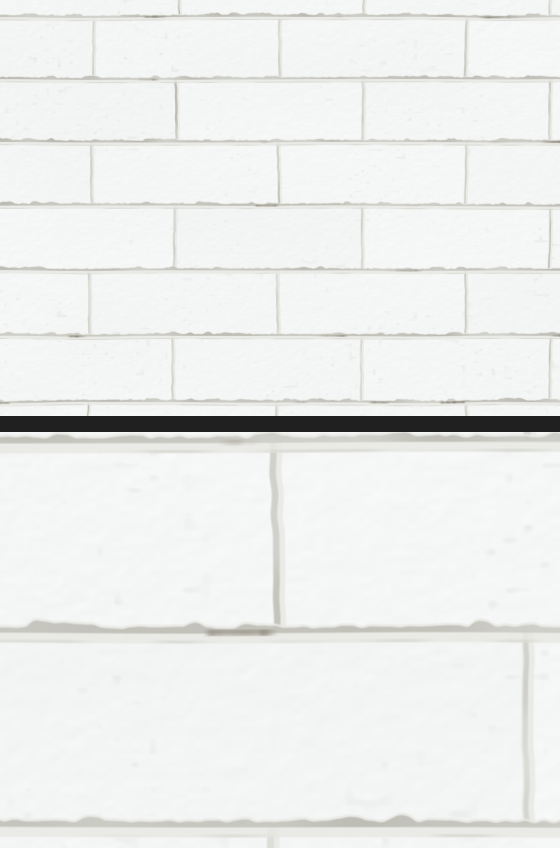
Top, the full canvas; bottom, a detail of the centre.
Write a Shadertoy shader that draws this texture.

```glsl
#define ROW_HEIGHT 0.1485
#define ROW_GROWTH 0.000975
#define FIRST_JOINT 0.0404
#define BRICK_LENGTH 0.4474
#define LENGTH_GROWTH 0.0012
#define EVEN_ORIGIN 1.121
#define ODD_SHIFT 0.202
#define PAINT vec3(0.957, 0.964, 0.963)
#define MORTAR vec3(0.91, 0.91, 0.89)
#define SHADOW vec3(0.73, 0.73, 0.70)
#define STAIN vec3(0.55, 0.52, 0.47)
#define RELIEF 0.035

float hash(vec2 p) {
    vec3 q = fract(p.xyx * 0.1031);
    q += dot(q, q.yzx + 33.33);
    return fract((q.x + q.y) * q.z);
}

float noise(vec2 p) {
    vec2 i = floor(p), f = fract(p);
    f = f * f * (3.0 - 2.0 * f);
    return mix(mix(hash(i), hash(i + vec2(1, 0)), f.x),
               mix(hash(i + vec2(0, 1)), hash(i + vec2(1, 1)), f.x), f.y);
}

// Height of the painted surface
float plaster(vec2 p) {
    return 0.5 * noise(p * vec2(65, 90)) + 0.3 * noise(p * vec2(140, 190) + 7.0)
         + 0.2 * noise(p * vec2(25, 45) + 19.0);
}

// Soft-edged strip between lo and hi
float band(float x, float lo, float hi, float soft) {
    return smoothstep(lo - soft, lo + soft, x) * (1.0 - smoothstep(hi - soft, hi + soft, x));
}

void mainImage(out vec4 fragColor, in vec2 fragCoord) {
    vec2 p = fragCoord / iResolution.y;
    float soft = max(0.7 / iResolution.y, 0.0011);

    // Courses grow slightly taller towards the bottom
    float depth = 1.0 - p.y - FIRST_JOINT + 0.004 * (noise(p * vec2(5, 4)) - 0.5);
    float course = 2.0 * depth
        / (ROW_HEIGHT + sqrt(ROW_HEIGHT * ROW_HEIGHT + 4.0 * ROW_GROWTH * depth));
    float row = floor(course);
    float joint = floor(course + 0.5);
    float down = (course - joint) * (ROW_HEIGHT + 2.0 * ROW_GROWTH * joint);

    // Bricks in running bond
    float brickLength = BRICK_LENGTH + LENGTH_GROWTH * row;
    float along = (p.x - EVEN_ORIGIN - ODD_SHIFT * mod(row, 2.0)) / brickLength;
    float head = floor(along + 0.5);
    vec2 headId = vec2(head, row) + 40.0;
    float side = (along - head) * brickLength;
    side += 0.008 * (hash(headId) - 0.5) * (fract(course) - 0.5);
    side += 0.002 * (noise(vec2(p.y * 60.0, head * 9.0)) - 0.5);

    // Painted faces with fine bumps and pits
    vec3 color = PAINT + 0.008 * (hash(vec2(floor(along), row) + 70.0) - 0.5);
    color += 0.008 * (noise(p * vec2(4, 6)) - 0.5);
    color += RELIEF * (plaster(p) - plaster(p + vec2(-0.002, 0.003)));
    color -= 0.035 * smoothstep(0.8, 1.0, noise(p * vec2(70, 100) + 51.0))
                   * smoothstep(0.4, 0.8, noise(p * 9.0));

    // Upright joints, shaded on the left
    float headWidth = mix(0.0025, 0.0055, hash(headId + 11.0));
    float headShade = mix(0.45, 1.0, hash(headId + 23.0))
                    * mix(0.45, 1.0, noise(vec2(p.y * 35.0, head * 5.0 + row)));
    color = mix(color, MORTAR, 0.85 * band(side, -0.005, 0.005, soft));
    color = mix(color, SHADOW, headShade * band(side, -headWidth, 0.0005, soft));

    // Level joints with chipped lower brick edges
    float chips = noise(vec2(p.x * 48.0, joint * 7.0 + 90.0));
    float crumbs = noise(vec2(p.x * 130.0, joint * 13.0 + 150.0));
    float thickness = 0.0025 + 0.0045 * smoothstep(0.45, 1.0, chips) + 0.0022 * crumbs;
    float shade = mix(0.5, 1.0, noise(vec2(p.x * 15.0, joint * 3.0 + 30.0)));
    color = mix(color, MORTAR, 0.85 * band(down, -thickness - 0.002, 0.009, soft));
    color = mix(color, SHADOW, shade * band(down, -thickness, 0.001, soft));

    // Faint upper lip of the brick below
    float lip = smoothstep(0.3, 0.8, noise(vec2(p.x * 22.0, joint * 5.0 + 210.0)));
    color = mix(color, SHADOW, 0.3 * lip * band(down, 0.0065, 0.009, soft));

    // Sparse bare patches in the level joints
    float bare = smoothstep(0.8, 0.92, noise(vec2(p.x * 11.0, joint * 17.0 + 300.0)));
    bare *= 0.4 + 0.6 * crumbs;
    color = mix(color, STAIN, bare * band(down, -0.002, 0.003, soft));

    fragColor = vec4(color, 1.0);
}
```
